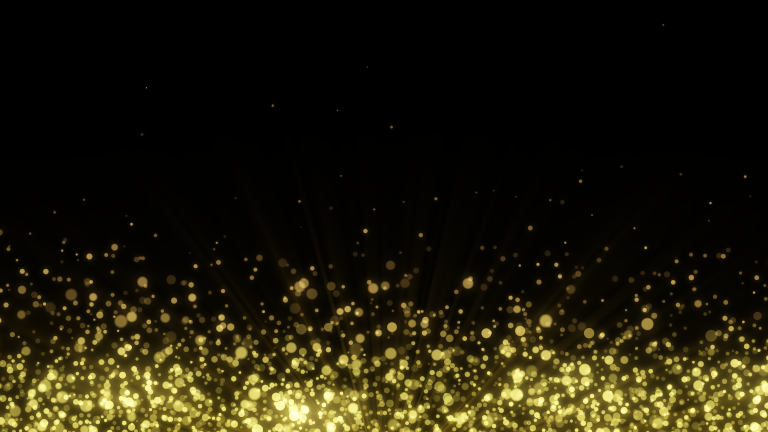
A Shadertoy shader for this background:

```glsl
// Golden glitter rising from the lower edge into a black backdrop.
// Jittered grids scatter soft discs whose density, size and heat depend on height;
// a warm floor glow and a faint fan of light rays lie behind them.

vec3 hash3(vec3 seed) {
    vec3 q = fract(seed * vec3(0.1031, 0.1030, 0.0973));
    q += dot(q, q.yxz + 33.33);
    return fract((q.xxy + q.yxx) * q.zyx);
}

float noise1(float x) {
    float cell = floor(x), f = fract(x);
    f = f * f * (3.0 - 2.0 * f);
    return mix(hash3(vec3(cell, 7.0, 3.0)).x, hash3(vec3(cell + 1.0, 7.0, 3.0)).x, f);
}

float spot(vec2 p, vec2 center, vec2 size) {
    vec2 d = (p - center) / size;
    return exp(-dot(d, d));
}

// Clusters where the glitter burns brightest
float heat(vec2 p) {
    return 2.2 * spot(p, vec2(-0.17, 0.04), vec2(0.11, 0.05))
         + 0.9 * spot(p, vec2(-0.60, 0.10), vec2(0.18, 0.07))
         + 0.8 * spot(p, vec2(0.46, 0.09), vec2(0.20, 0.08))
         + 0.8 * spot(p, vec2(0.83, 0.10), vec2(0.10, 0.07));
}

// Fan of beams opening upward from below the floor
float rays(vec2 p) {
    vec2 d = p - vec2(0.0, -0.15);
    float angle = atan(d.x, d.y);
    float beams = noise1(angle * 22.0 + 50.0) * noise1(angle * 57.0 + 90.0);
    return beams * smoothstep(0.75, 0.15, length(p * vec2(0.45, 1.0)));
}

vec3 glitterLayer(vec2 p, float layer) {
    float size = mix(0.024, 0.070, layer / 8.0);
    vec2 grid = p / size + layer * vec2(17.3, 9.7);
    vec3 light = vec3(0.0);
    for (int j = -1; j <= 1; j++)
    for (int i = -1; i <= 1; i++) {
        vec2 cell = floor(grid) + vec2(i, j);
        vec3 rnd = hash3(vec3(cell + 200.0, layer + 1.0));
        vec3 look = hash3(vec3(cell + 431.0, layer + 19.0));
        vec2 center = (cell + rnd.xy - layer * vec2(17.3, 9.7)) * size;
        float y = max(center.y, 0.0);

        // Fewer and smaller discs with height
        float density = exp(-pow(y / 0.23, 1.6)) * mix(1.0, 0.75, layer / 8.0);
        if (rnd.z > density) continue;
        float radius = size * mix(0.09, 0.21, look.x) * mix(1.0, 0.5, smoothstep(0.36, 0.50, y));

        float dist = length(p - center);
        float soft = max(radius * mix(0.25, 0.7, look.z), 1.4 / iResolution.y);
        float disc = 1.0 - smoothstep(radius - soft * 0.5, radius + soft * 0.5, dist);
        float halo = 0.13 * exp(-dist * dist / (radius * radius * 3.5));

        float low = exp(-y * 6.0);
        float power = mix(0.2, 1.5, look.y * look.y) * (0.65 + 0.7 * low + heat(center));
        vec3 tint = mix(vec3(1.0, 0.70, 0.30), vec3(1.0, 0.88, 0.27), smoothstep(0.0, 0.5, low));
        light += tint * power * (disc + halo);
    }
    return light;
}

void mainImage(out vec4 fragColor, in vec2 fragCoord) {
    vec2 p = (fragCoord - vec2(0.5 * iResolution.x, 0.0)) / iResolution.y;

    // Floor glow and rays
    vec3 light = vec3(1.0, 0.76, 0.12) * 0.26 * exp(-p.y * 6.5);
    light *= 0.6 + 1.3 * rays(p);
    light += vec3(0.07, 0.048, 0.008) * rays(p);
    light += vec3(1.0, 0.85, 0.30) * 0.30 * heat(p);

    // Discs from fine dust to large bokeh
    for (int layer = 0; layer < 9; layer++) {
        light += glitterLayer(p, float(layer));
    }

    // Exposure lets dense clusters bleach to pale yellow
    fragColor = vec4(1.0 - exp(-light), 1.0);
}
```
